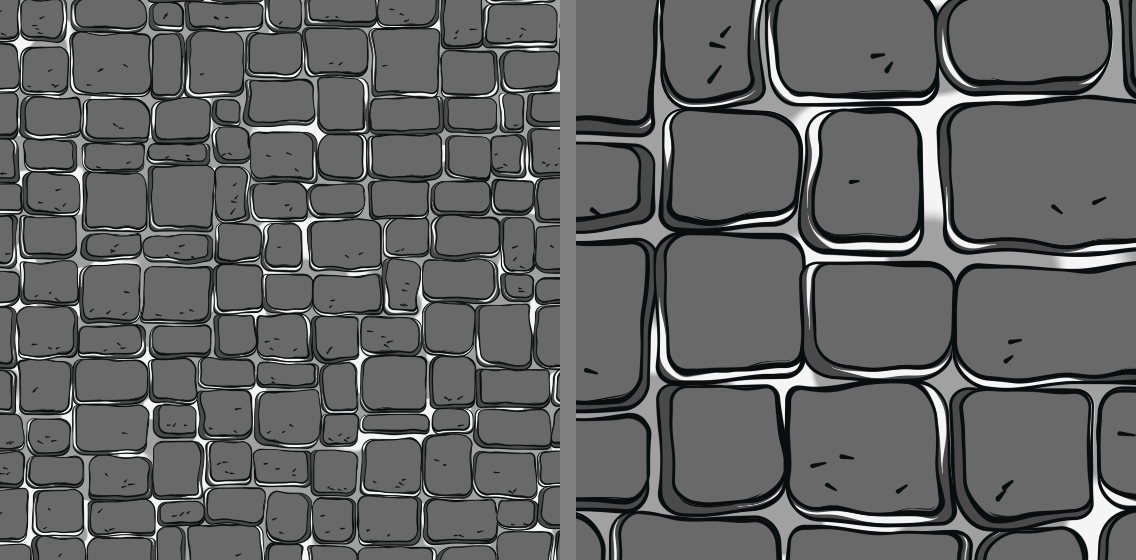
Left, the full canvas; right, a detail of the centre.
Give the GLSL for this texture, as a WebGL 2 fragment shader.

```glsl
#version 300 es
precision highp float;
// Hand-inked cobblestone wall: a pinwheel grid with jittered lines gives
// interlocking blocks; each is a wobbly rounded slab with a raised face,
// a shadow rim, uneven ink outlines, white glints and a few chip marks.

#define GRID vec2(9.8, 12.4)  // blocks across and up the canvas
#define JITTER 0.29           // shift of the grid lines, in cells
#define GAP 0.13              // inset of slabs, in percent of canvas
#define RIM 0.62              // shadow rim width, in percent of canvas
#define WOBBLE 0.75           // hand-drawn deformation
#define STROKE 0.075          // thinnest outline half width
#define CHIPS 4               // possible chip marks per stone
#define INK vec3(0.04, 0.05, 0.05)
#define FACE vec3(0.41)
#define SHADE vec3(0.29)
#define MORTAR vec3(0.63)
#define GLINT vec3(0.96)

uniform vec2 u_resolution;
out vec4 fragColor;

float hash(vec2 p) {
    return fract(sin(dot(p, vec2(127.1, 311.7))) * 43758.5453);
}

float noise(vec2 p) {
    vec2 i = floor(p), f = fract(p);
    f = f * f * (3.0 - 2.0 * f);
    return mix(mix(hash(i), hash(i + vec2(1, 0)), f.x),
               mix(hash(i + vec2(0, 1)), hash(i + 1.0), f.x), f.y);
}

// Position of the dividing line inside a grid cell
float divider(vec2 cell) {
    return 0.5 + JITTER * (2.0 * hash(cell + 3.7) - 1.0);
}

// Lower-left (xy) and upper-right (zw) corner of the block around a vertex
vec4 blockBounds(vec2 v) {
    float odd = mod(v.x + v.y, 2.0);
    return vec4(v - 1.0, v) + vec4(
        divider(v + vec2(-1.0, odd - 1.0)), divider(v + vec2(-odd, -1.0)),
        divider(v + vec2(0.0, -odd)), divider(v + vec2(odd - 1.0, 0.0)));
}

// Box with a different radius at each corner
float roundedBox(vec2 p, vec4 bounds, vec2 id) {
    vec2 halfSize = 0.5 * (bounds.zw - bounds.xy);
    p -= 0.5 * (bounds.xy + bounds.zw);
    float radius = mix(0.7, 2.3, hash(id * 1.7 + step(0.0, p) * 5.3));
    radius = min(radius, 0.75 * min(halfSize.x, halfSize.y));
    vec2 q = abs(p) - halfSize + radius;
    return min(max(q.x, q.y), 0.0) + length(max(q, 0.0)) - radius;
}

float segment(vec2 p, vec2 dir) {
    float t = clamp(dot(p, dir) / dot(dir, dir), 0.0, 1.0);
    return length(p - dir * t) + 0.07 * t;
}

float cover(float d, float aa) {
    return smoothstep(aa, -aa, d);
}

vec3 drawStone(vec3 color, vec2 pos, vec2 id, float aa) {
    vec2 seed = id * 17.31;
    vec2 scale = 100.0 / GRID;
    vec4 slabBox = blockBounds(id) * scale.xyxy + GAP * vec4(1, 1, -1, -1);
    slabBox.w -= 0.7 * pow(hash(id + 8.1), 5.0);
    slabBox.z -= 0.8 * pow(hash(id + 6.4), 5.0);

    // Raised face, leaving a rim below and on one side
    float side = step(0.68, hash(id + 2.9));
    float rim = RIM * mix(0.65, 1.25, hash(id + 4.3));
    vec4 faceBox = slabBox + vec4(rim * (1.0 - side), rim, -rim * side, 0.0)
                 + 0.06 * vec4(1, 1, -1, -1);

    // Wobbled distances
    vec2 bend = vec2(noise(pos * 0.24 + seed), noise(pos * 0.24 + seed + 41.0)) - 0.5;
    vec2 shake = vec2(noise(pos * 0.5 + seed + 9.0), noise(pos * 0.5 + seed + 67.0)) - 0.5;
    vec2 p = pos + WOBBLE * bend;
    float slab = roundedBox(p, slabBox, id);
    float face = roundedBox(p + 0.32 * shake, faceBox, id);

    // Pen pressure, heavier along the base
    float pressure = noise(pos * 0.42 + seed + 23.0);
    vec2 center = 0.5 * (faceBox.xy + faceBox.zw);
    vec2 halfSize = 0.5 * (faceBox.zw - faceBox.xy);
    float base = smoothstep(-0.5, -1.0, (p.y - center.y) / halfSize.y);
    float stroke = STROKE + 0.10 * pressure * pressure + 0.04 * base;

    // Fills and glints
    color = mix(color, SHADE, cover(slab, aa));
    float sparkle = smoothstep(0.46, 0.85, noise(pos * 0.2 + seed + 53.0));
    float glint = max(abs(face - 0.33) - 0.26 * sparkle, slab - 0.1);
    color = mix(color, GLINT, cover(glint, aa) * step(0.02, sparkle));
    color = mix(color, FACE, cover(face, aa));

    // Outlines plus one loose second stroke
    float ink = min(abs(slab) - stroke * 0.85, abs(face) - stroke);
    float loose = abs(face + 0.6 * (pressure - 0.35)) - 0.05;
    ink = min(ink, loose + 0.5 * (1.0 - base));

    // Chip marks, mostly low on the face
    float chipped = step(0.42, hash(id + 5.5));
    for (int i = 0; i < CHIPS; i++) {
        vec2 k = id + 11.3 * float(i + 1);
        vec2 spot = vec2(mix(-0.75, 0.5, hash(k)), mix(-0.8, 0.3, pow(hash(k + 1.9), 2.0)));
        float angle = mix(-0.7, 0.9, hash(k + 3.1));
        vec2 dir = mix(0.4, 0.95, hash(k + 7.7)) * vec2(cos(angle), sin(angle));
        float mark = segment(p - center - spot * halfSize, dir) - 0.14;
        ink = min(ink, mark + 9.0 * (1.0 - chipped * step(0.3, hash(k + 4.9))));
    }
    return mix(color, INK, cover(ink, aa));
}

void main() {
    vec2 pos = 100.0 * gl_FragCoord.xy / u_resolution.y;
    float aa = 70.0 / u_resolution.y;
    vec2 cell = floor(pos * GRID / 100.0);
    vec3 color = mix(MORTAR, GLINT, smoothstep(0.6, 0.68, noise(pos * 0.22 + 5.0)));
    for (int j = 0; j < 2; j++)
        for (int i = 0; i < 2; i++)
            color = drawStone(color, pos, cell + vec2(i, j), aa);
    fragColor = vec4(color, 1.0);
}
```
